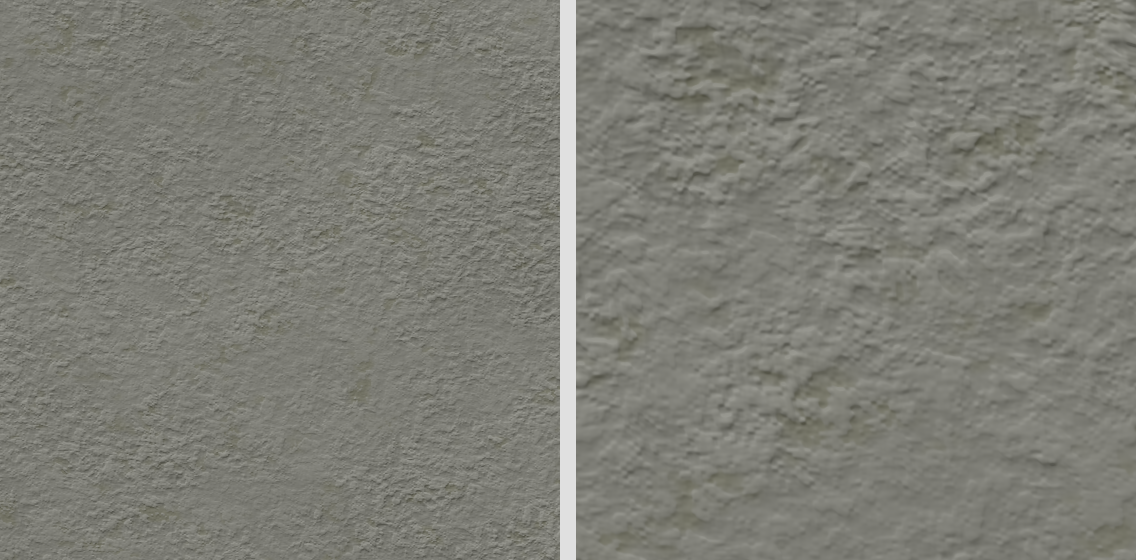
Left: the whole. Right: its middle third, enlarged.
This texture is drawn by a Shadertoy shader. Its source:

```glsl
// Rough grey cement render, lit from above.
// A layered noise height field with flat-topped crumbs is shaded by its slope;
// broad noise varies the roughness, the tone and the olive stains in the pits.

const vec3 CEMENT = vec3(0.489, 0.489, 0.460);
const vec3 STAIN_LOSS = vec3(0.022, 0.023, 0.046);
const vec2 LIGHT_STEP = vec2(-0.0008, 0.0018);

// Integer hash of a lattice cell, from 0 to 1
float hash(vec2 cell, uint seed) {
    uvec2 q = uvec2(ivec2(cell)) * uvec2(1597u, 3812u) + seed * 747u;
    uint n = q.x * 1973u ^ (q.y + 9277u) * 26699u;
    n = (n ^ (n >> 15)) * 73244475u;
    n = (n ^ (n >> 13)) * 73244475u;
    n ^= n >> 16;
    return float(n & 65535u) / 65535.0;
}

float valueNoise(vec2 p, uint seed) {
    vec2 cell = floor(p);
    vec2 f = fract(p);
    vec2 w = f * f * f * (f * (f * 6.0 - 15.0) + 10.0);
    float low = mix(hash(cell, seed), hash(cell + vec2(1, 0), seed), w.x);
    float high = mix(hash(cell + vec2(0, 1), seed), hash(cell + vec2(1, 1), seed), w.x);
    return mix(low, high, w.y);
}

// Sum of rotated octaves, normalised to 0..1
float fbm(vec2 p, int octaves, float gain, uint seed) {
    const mat2 TURN = mat2(0.8, 0.6, -0.6, 0.8);
    float sum = 0.0, total = 0.0, amplitude = 1.0;
    for (int i = 0; i < octaves; i++) {
        sum += amplitude * valueNoise(p, seed + uint(i));
        total += amplitude;
        amplitude *= gain;
        p = TURN * p * 1.93 + 17.3;
    }
    return sum / total;
}

// Grainy surface with crumbs that are slightly wider than tall
float plasterHeight(vec2 p, float crumbs) {
    const mat2 TILT = mat2(0.98, 0.2, -0.2, 0.98);
    float grain = fbm(TILT * p * vec2(76.0, 98.0), 3, 0.6, 11u);
    return grain + crumbs * smoothstep(0.42, 0.64, grain);
}

void mainImage(out vec4 fragColor, in vec2 fragCoord) {
    vec2 uv = fragCoord / iResolution.y;

    // Slight warp to break up the lattice
    vec2 warp = vec2(valueNoise(uv * 31.0, 31u), valueNoise(uv * 31.0, 32u)) - 0.5;
    vec2 p = uv + 0.005 * warp;

    // Worn smooth areas and coarse ones, with small drifts of crumbs
    float patches = fbm(uv * vec2(4.0, 6.0), 3, 0.55, 41u);
    float drifts = fbm(uv * vec2(18.0, 25.0), 2, 0.6, 45u);
    float roughness = mix(0.55, 1.4, smoothstep(0.28, 0.72, mix(patches, drifts, 0.5)));

    // Slope towards the light, with shadows deeper than highlights
    float height = plasterHeight(p, 0.14);
    float slope = height - plasterHeight(p + LIGHT_STEP, 0.14);
    float relief = slope * roughness * (slope > 0.0 ? 0.28 : 0.34);
    relief = clamp(relief, -0.14, 0.075);

    // Soft clouds of tone and slightly darker hollows
    float clouds = fbm(uv * vec2(3.0, 4.0) + 5.0, 3, 0.55, 51u) - 0.5;
    float mottle = fbm(uv * vec2(26.0, 36.0), 2, 0.6, 61u) - 0.5;
    float tone = relief + 0.035 * clouds + 0.025 * mottle + 0.05 * (height - 0.57) * roughness;

    // Sparse olive stains caught in the low parts of coarse clusters
    float cluster = smoothstep(0.56, 0.8, fbm(uv * vec2(17.0, 24.0) + 3.0, 3, 0.6, 71u));
    float pits = 1.0 - smoothstep(0.4, 0.66, height);
    float stain = cluster * (0.2 + 0.9 * pits);

    fragColor = vec4(CEMENT + tone - STAIN_LOSS * stain, 1.0);
}
```
